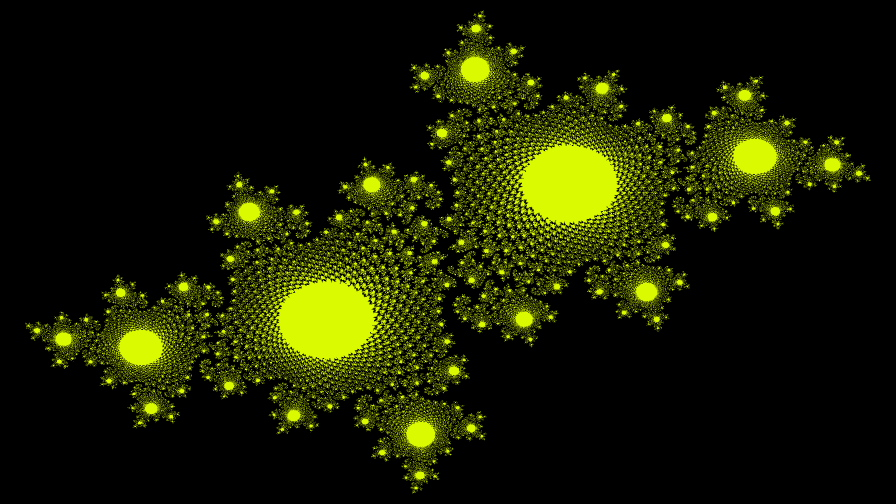
Reproduce this background procedurally as a Shadertoy shader.

```glsl
// Yellow Julia set dust on black, with round islands that never escape.

#define SEED vec2(-0.51, -0.512)
#define HALF_VIEW vec2(1.5, 1.0)
#define MAX_STEPS 500
#define BAILOUT 4.0
#define SAMPLES 3
#define DUST_COLOR vec3(0.85, 0.98, 0.0)

vec2 complexSquare(vec2 z) {
    return vec2(z.x * z.x - z.y * z.y, 2.0 * z.x * z.y);
}

// 1 where the orbit stays bounded, 0 where it escapes
float bounded(vec2 z) {
    for (int i = 0; i < MAX_STEPS; i++) {
        z = complexSquare(z) + SEED;
        if (dot(z, z) > BAILOUT) return 0.0;
    }
    return 1.0;
}

void mainImage(out vec4 fragColor, in vec2 fragCoord) {
    // Average a grid of samples to smooth the fine dust
    float coverage = 0.0;
    for (int j = 0; j < SAMPLES; j++) {
        for (int i = 0; i < SAMPLES; i++) {
            vec2 offset = (vec2(i, j) + 0.5) / float(SAMPLES) - 0.5;
            vec2 uv = (fragCoord + offset) / iResolution.xy;
            coverage += bounded((2.0 * uv - 1.0) * HALF_VIEW);
        }
    }
    coverage /= float(SAMPLES * SAMPLES);

    fragColor = vec4(DUST_COLOR * coverage, 1.0);
}
```
